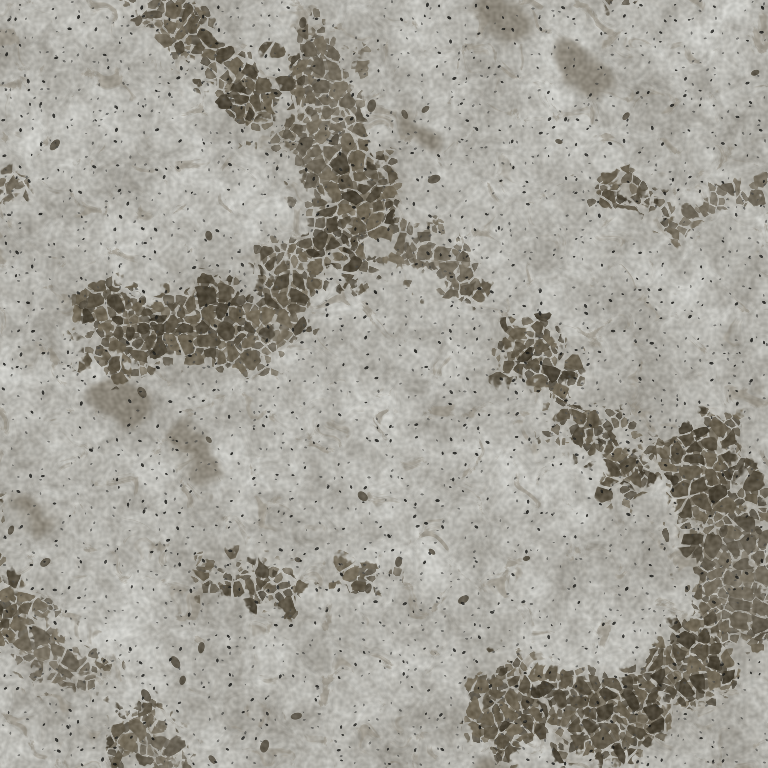
A WebGL 1 fragment shader for this texture:

```glsl
precision highp float;
uniform vec2 u_resolution;

const vec3 PALE = vec3(0.79, 0.79, 0.77);
const vec3 GREY = vec3(0.54, 0.525, 0.49);
const vec3 TAUPE = vec3(0.51, 0.485, 0.435);
const vec3 TAN = vec3(0.45, 0.415, 0.345);
const vec3 UMBER = vec3(0.26, 0.235, 0.185);
const vec3 SOOT = vec3(0.13, 0.13, 0.12);

vec2 hash2(vec2 p) {
  vec3 q = fract(vec3(p.xyx) * vec3(0.1031, 0.1030, 0.0973));
  q += dot(q, q.yzx + 33.33);
  return fract((q.xx + q.yz) * q.zy);
}

vec2 gradientAt(vec2 cell) {
  float angle = 6.2832 * hash2(cell).x;
  return vec2(cos(angle), sin(angle));
}

float noise(vec2 p) {
  vec2 i = floor(p), f = fract(p);
  vec2 u = f * f * f * (f * (f * 6.0 - 15.0) + 10.0);
  vec2 e = vec2(1.0, 0.0);
  float low = mix(dot(gradientAt(i), f), dot(gradientAt(i + e), f - e), u.x);
  float high = mix(dot(gradientAt(i + e.yx), f - e.yx),
                   dot(gradientAt(i + 1.0), f - 1.0), u.x);
  return mix(low, high, u.y);
}

float fbm(vec2 p) {
  float sum = 0.0, amp = 0.6;
  for (int i = 0; i < 5; i++) {
    sum += amp * noise(p);
    p = mat2(1.6, 1.2, -1.2, 1.6) * p + 17.3;
    amp *= 0.58;
  }
  return sum;
}

// Offset to the nearest copy on a half-shifted lattice
vec2 wrap(vec2 q) {
  vec2 a = fract(q + 0.5) - 0.5, b = fract(q) - 0.5;
  return dot(a, a) < dot(b, b) ? a : b;
}

float capsule(vec2 p, vec2 a, vec2 b, float radius) {
  vec2 q = wrap(p - 0.5 * (a + b)), h = 0.5 * (b - a);
  return length(q - h * clamp(dot(q, h) / dot(h, h), -1.0, 1.0)) - radius;
}

float veins(vec2 p) {
  float d = capsule(p, vec2(0.18, 1.05), vec2(0.33, 0.86), 0.030);
  d = min(d, capsule(p, vec2(0.41, 0.90), vec2(0.46, 0.71), 0.060));
  d = min(d, capsule(p, vec2(0.46, 0.70), vec2(0.38, 0.62), 0.044));
  d = min(d, capsule(p, vec2(0.32, 0.57), vec2(0.16, 0.58), 0.055));
  d = min(d, capsule(p, vec2(0.50, 0.70), vec2(0.61, 0.63), 0.026));
  d = min(d, capsule(p, vec2(0.78, 0.75), vec2(0.88, 0.73), 0.016));
  return min(d, capsule(p, vec2(0.88, 0.73), vec2(1.03, 0.76), 0.005));
}

float smudges(vec2 p) {
  float d = capsule(p, vec2(0.74, 0.93), vec2(0.77, 0.89), 0.020);
  d = min(d, capsule(p, vec2(0.64, 0.99), vec2(0.67, 0.97), 0.020));
  return min(d, capsule(p, vec2(0.53, 0.84), vec2(0.56, 0.82), 0.012));
}

// Voronoi: gap to the neighbouring cell, then two random values of the cell
vec3 grainCell(vec2 p) {
  vec2 i = floor(p), f = fract(p), id = vec2(0.0);
  float near = 8.0, next = 8.0;
  for (int y = -1; y <= 1; y++) {
    for (int x = -1; x <= 1; x++) {
      vec2 g = vec2(float(x), float(y));
      float d = length(g + hash2(i + g) - f);
      if (d < near) { next = near; near = d; id = i + g; }
      else next = min(next, d);
    }
  }
  return vec3(next - near, hash2(id + 71.7));
}

// Scattered, slightly elongated dots
float specks(vec2 p, float freq, float share, float radius, float pixel) {
  vec2 q = p * freq, cell = floor(q);
  vec2 r = hash2(cell + 5.1), s = hash2(cell + 93.4);
  vec2 d = fract(q) - mix(vec2(0.25), vec2(0.75), r);
  float angle = 6.2832 * s.y;
  vec2 axis = vec2(cos(angle), sin(angle));
  d = vec2(dot(d, axis), 1.6 * dot(d, vec2(-axis.y, axis.x)));
  float size = radius * (0.6 + 0.7 * fract(s.y * 7.0));
  float aa = freq * pixel;
  return step(s.x, share) * (1.0 - smoothstep(size - aa * 0.5, size + aa * 0.8, length(d)));
}

void main() {
  float pixel = 1.0 / min(u_resolution.x, u_resolution.y);
  vec2 p = gl_FragCoord.xy * pixel;
  vec2 warp = vec2(noise(p * 28.0), noise(p * 28.0 + 40.0));
  float broad = fbm(p * 9.0 + 3.0), fine = noise(p * 170.0);

  // Mottled pale ground with warm ragged stains
  float tone = 0.66 + 0.75 * broad + 0.5 * fbm(p * 38.0 + warp);
  vec3 color = mix(GREY, PALE, clamp(tone, -0.1, 1.05));
  float stain = fbm(mat2(0.8, 0.6, -0.6, 0.8) * p * vec2(20.0, 27.0) + warp * 0.8 + 60.0);
  color = mix(color, TAUPE + 0.06, 0.65 * smoothstep(0.16, 0.36, stain));
  float smudge = smudges(p + warp * 0.014) + 0.02 * broad;
  color = mix(color, TAUPE, 0.8 * (1.0 - smoothstep(-0.008, 0.012, smudge)));

  // Brown grains packed along the veins, with pale rims
  float edge = veins(p + warp * 0.012) + 0.075 * fbm(p * 13.0 + 25.0);
  float density = 1.0 - smoothstep(-0.035, 0.028, edge);
  float fade = smoothstep(-0.1, 0.3, noise(p * 6.0 + 11.0));
  color = mix(color, mix(TAUPE, PALE, 0.55), 0.6 * density);
  for (int k = 0; k < 2; k++) {
    float freq = k == 0 ? 88.0 : 50.0;
    vec3 cell = grainCell(p * freq + warp * 0.5 + float(k) * 9.0);
    float rim = 0.10 + 0.14 * noise(p * 24.0 + 7.0);
    float body = smoothstep(rim, rim + 0.13, cell.x + 0.12 * noise(p * 120.0));
    float present = smoothstep(cell.y, cell.y + 0.12, density * 1.08 - 0.04);
    vec3 brown = mix(UMBER, TAN, cell.z + 0.25 * noise(p * 90.0));
    brown = mix(brown, TAUPE, 0.5 * fade);
    color = mix(color, brown, body * present * (k == 0 ? 0.75 : 0.94));
  }

  // Loose chips and black specks
  color = mix(color, UMBER + 0.06, 0.85 * specks(p + warp * 0.003, 24.0, 0.05, 0.16, pixel));
  color = mix(color, SOOT, 0.85 * specks(p, 62.0, 0.20, 0.13, pixel));
  color = mix(color, SOOT + 0.15, 0.65 * specks(p + 0.37, 105.0, 0.16, 0.16, pixel));

  color += 0.09 * fine + 0.05 * noise(p * 95.0 + 31.0);
  gl_FragColor = vec4(color, 1.0);
}
```
